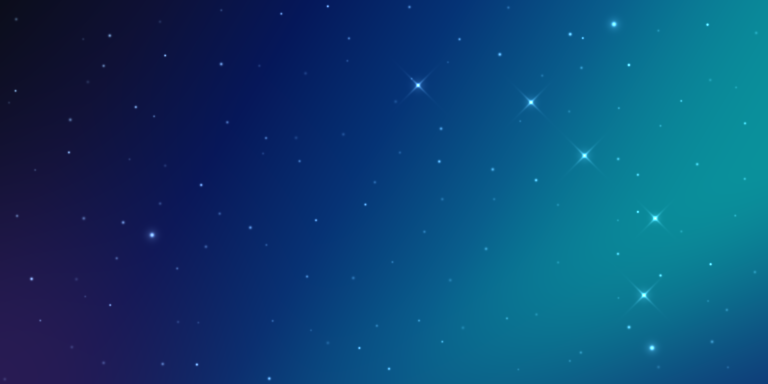
Give the GLSL for this background, as a WebGL 1 fragment shader.

```glsl
precision highp float;
// Night sky: a diagonal ramp from near-black through navy to teal, warmed by a
// violet glow at lower left and shaded blue at lower right. Hashed grid stars,
// three bright beacons and an arc of crossed sparkles are added as light.
uniform vec2 u_resolution;

const vec3 INK = vec3(0.042, 0.05, 0.10);
const vec3 MIDNIGHT = vec3(0.055, 0.065, 0.21);
const vec3 NAVY = vec3(0.02, 0.09, 0.35);
const vec3 COBALT = vec3(0.02, 0.20, 0.46);
const vec3 OCEAN = vec3(0.035, 0.37, 0.55);
const vec3 TEAL = vec3(0.04, 0.57, 0.61);
const vec3 VIOLET = vec3(0.17, 0.11, 0.33);
const vec3 SHADE = vec3(0.06, 0.18, 0.45);
const vec3 STARLIGHT = vec3(0.65, 0.88, 1.0);

vec2 hash2(vec2 cell) {
  vec3 q = fract(cell.xyx * vec3(0.1031, 0.1030, 0.0973));
  q += dot(q, q.yzx + 33.33);
  return fract((q.xx + q.yz) * q.zy);
}

float linearStep(float a, float b, float x) {
  return clamp((x - a) / (b - a), 0.0, 1.0);
}

float softDot(vec2 d, float radius) {
  return exp(-dot(d, d) / (radius * radius));
}

// Sky colour; p spans 0..2 across and 0..1 upward
vec3 sky(vec2 p) {
  float t = p.x + 0.6 * (1.0 - p.y);
  vec3 c = mix(INK, MIDNIGHT, linearStep(0.0, 0.4, t));
  c = mix(c, NAVY, linearStep(0.4, 0.8, t));
  c = mix(c, COBALT, linearStep(0.8, 1.2, t));
  c = mix(c, OCEAN, linearStep(1.2, 1.6, t));
  float ease = linearStep(1.6, 2.3, t);
  c = mix(c, TEAL, ease * (2.0 - ease));
  c = mix(c, SHADE, smoothstep(0.2, 1.0, 0.4 * p.x - p.y));
  return mix(c, VIOLET, 0.9 * softDot(p, 0.5));
}

// One jittered star per grid cell, most of them faint
float starField(vec2 p, float cellSize) {
  vec2 cell = floor(p / cellSize);
  vec2 center = (cell + 0.1 + 0.8 * hash2(cell)) * cellSize;
  vec2 traits = hash2(cell + 57.0);
  float brightness = 0.12 + 0.6 * pow(traits.x, 3.0);
  return brightness * softDot(p - center, mix(0.0028, 0.0042, traits.y));
}

// Bright core with a faint halo
float beacon(vec2 d) {
  return 0.75 * softDot(d, 0.0055) + 0.14 * softDot(d, 0.016);
}

// Core with two thin diagonal rays
float sparkle(vec2 d, float size) {
  vec2 r = vec2(d.x + d.y, d.x - d.y) * 0.7071;
  vec2 thin = exp(-r * r / 0.000009);
  vec2 reach = exp(-abs(r) / (0.35 * size));
  float rays = thin.x * reach.y + thin.y * reach.x;
  return 0.32 * rays + 0.55 * softDot(d, 0.005) + 0.12 * softDot(d, 0.3 * size);
}

// Five sparkles along a slightly uneven arc
float sparkleArc(vec2 p) {
  float light = 0.0;
  for (int k = 0; k < 5; k++) {
    float i = float(k);
    float odd = mod(i, 2.0);
    float bend = i * (4.0 - i) * (-0.0944 + 0.0686 * i - 0.0151 * i * i);
    float angle = 1.59 - 0.384 * i + bend;
    float radius = 0.578 + odd * (0.0035 + 0.0225 * i);
    vec2 center = vec2(1.1, 0.2) + radius * vec2(cos(angle), sin(angle));
    light += sparkle(p - center, 0.055 - 0.004 * odd * i);
  }
  return light;
}

void main() {
  vec2 p = gl_FragCoord.xy / u_resolution.y;
  float light = starField(p, 0.125) + sparkleArc(p);
  light += beacon(p - vec2(1.599, 0.937));
  light += beacon(p - vec2(1.698, 0.094));
  light += beacon(p - vec2(0.396, 0.388));
  gl_FragColor = vec4(sky(p) + STARLIGHT * light, 1.0);
}
```
